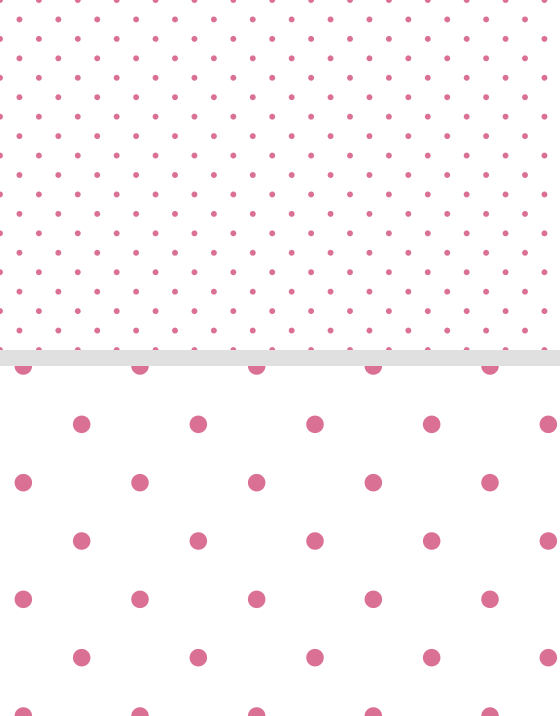
Top: the whole. Bottom: its middle third, enlarged.
A WebGL 2 fragment shader for this pattern:

```glsl
#version 300 es
precision highp float;
// Small pink polka dots on white, staggered like a checkerboard.
// Two square lattices, offset by half a cell, are folded with fract;
// the distance to the nearest dot centre gives a smooth-edged disc.

#define ROWS 9.0          // full cells over the canvas height
#define DOT_RADIUS 0.075  // in cells
#define DOT_COLOR vec3(0.86, 0.44, 0.585)
#define PAPER_COLOR vec3(1.0)

uniform vec2 u_resolution;
out vec4 fragColor;

// Distance to the nearest point of the unit lattice
float latticeDistance(vec2 p) {
    return length(fract(p + 0.5) - 0.5);
}

void main() {
    // Cell coordinates, anchored at the lower left
    vec2 cell = gl_FragCoord.xy / u_resolution.y * ROWS;
    float pixel = ROWS / u_resolution.y;

    // Corner dots and centre dots of each cell
    float nearest = min(latticeDistance(cell), latticeDistance(cell + 0.5));

    // Edge one pixel wide
    float dotMask = clamp(0.5 - (nearest - DOT_RADIUS) / pixel, 0.0, 1.0);
    fragColor = vec4(mix(PAPER_COLOR, DOT_COLOR, dotMask), 1.0);
}
```
